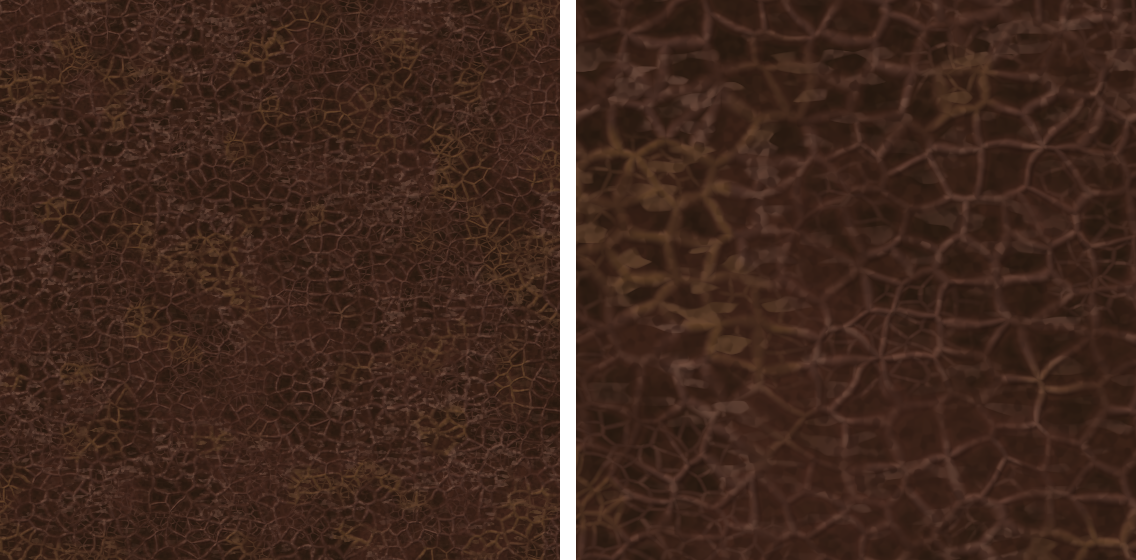
Left, the full canvas; right, a detail of the centre.
This texture is drawn by a three.js fragment shader. Its source:

```glsl
varying vec2 vUv;

const vec3 DEEP_BROWN = vec3(0.160, 0.101, 0.064);
const vec3 BODY_BROWN = vec3(0.212, 0.122, 0.084);
const vec3 CREASE_PINK = vec3(0.292, 0.186, 0.150);
const vec3 WORN_TAN = vec3(0.375, 0.265, 0.215);
const vec3 OCHRE = vec3(0.330, 0.220, 0.125);
const vec3 RED_BROWN = vec3(0.285, 0.155, 0.120);

vec2 hash2(vec2 p) {
  vec3 q = fract(p.xyx * vec3(0.1031, 0.1030, 0.0973));
  q += dot(q, q.yzx + 33.33);
  return fract((q.xx + q.yz) * q.zy);
}

// Smooth cellular noise: random cell values blended by distance
float softCells(vec2 p) {
  vec2 cell = floor(p);
  vec2 f = p - cell;
  float sum = 0.0;
  float total = 0.0;
  for (int y = -1; y <= 1; y++) {
    for (int x = -1; x <= 1; x++) {
      vec2 offset = vec2(float(x), float(y));
      vec2 r = offset + hash2(cell + offset) - f;
      float weight = exp(-6.0 * dot(r, r));
      sum += weight * hash2(cell + offset + 71.0).x;
      total += weight;
    }
  }
  return sum / total;
}

// Pebble cells: x = distance to the nearest border, y = random value of the cell
vec2 pebbles(vec2 p) {
  vec2 cell = floor(p);
  vec2 f = p - cell;
  vec2 nearest = vec2(0.0);
  vec2 toNearest = vec2(8.0);
  for (int y = -1; y <= 1; y++) {
    for (int x = -1; x <= 1; x++) {
      vec2 offset = vec2(float(x), float(y));
      vec2 r = offset + 0.9 * hash2(cell + offset) - f;
      if (dot(r, r) < dot(toNearest, toNearest)) {
        toNearest = r;
        nearest = offset;
      }
    }
  }
  float border = 8.0;
  for (int y = -2; y <= 2; y++) {
    for (int x = -2; x <= 2; x++) {
      vec2 offset = nearest + vec2(float(x), float(y));
      vec2 r = offset + 0.9 * hash2(cell + offset) - f;
      vec2 gap = r - toNearest;
      if (dot(gap, gap) > 0.0001) {
        border = min(border, dot(0.5 * (r + toNearest), normalize(gap)));
      }
    }
  }
  return vec2(border, hash2(cell + nearest + 19.0).y);
}

// Layered sines bend the straight cell borders
vec2 bend(vec2 p) {
  vec2 wide = sin(p.yx * vec2(47.0, 53.0) + 2.0 * sin(p * 31.0));
  vec2 tight = sin(p.yx * vec2(171.0, 157.0) + 2.0 * sin(p * 113.0));
  return p + 0.0030 * wide + 0.0011 * tight;
}

float ridge(float border, float width) {
  return 1.0 - smoothstep(0.01, width, border);
}

void main() {
  vec2 hide = bend(vUv);
  vec2 pebbleScale = vec2(36.0, 40.0);

  // Wear, grain and short sideways scuffs
  float wear = smoothstep(0.25, 0.75, 0.6 * softCells(vUv * 8.0) + 0.4 * softCells(vUv * 27.0 + 5.0));
  float mottle = softCells(vUv * 85.0 + 13.0);
  float grain = softCells(vUv * 230.0 + 29.0);
  float streak = softCells(vUv * vec2(60.0, 165.0) + 41.0);
  float scuff = smoothstep(0.58, 0.88, streak) * mix(0.25, 1.0, wear);

  // Main creases, finer cracks and their relief
  vec2 pebble = pebbles(hide * pebbleScale);
  float width = mix(0.12, 0.21, wear);
  float crease = ridge(pebble.x, width);
  float shifted = ridge(pebbles((hide + vec2(-0.0012, 0.0020)) * pebbleScale).x, width);
  float strength = mix(0.40, 1.0, smoothstep(0.2, 0.8, softCells(vUv * 42.0 + 3.0)));
  float crackMask = smoothstep(0.40, 0.75, softCells(vUv * 19.0 + 57.0));
  float crack = ridge(pebbles(hide * vec2(66.0, 82.0) + 9.0).x, 0.17) * crackMask;

  // Dark pebble tops on a brown body with reddish stains
  float top = smoothstep(0.08, 0.30, pebble.x) * (1.0 - 0.8 * crack);
  float depth = smoothstep(0.15, 0.75, 0.5 * pebble.y + 0.5 * mottle + 0.15 - 0.2 * wear);
  vec3 color = mix(BODY_BROWN, DEEP_BROWN, top * depth);
  float stain = smoothstep(0.50, 0.85, softCells(vUv * 14.0 + 83.0));
  color = mix(color, RED_BROWN, stain * mix(0.12, 0.50, mottle));

  // Rubbed crease colours
  float rubbed = max(crease * strength, max(0.6 * crack, 0.75 * scuff));
  color = mix(color, CREASE_PINK, rubbed * mix(0.65, 1.0, mottle));
  float worn = rubbed * smoothstep(0.45, 0.80, 0.5 * grain + 0.5 * streak);
  color = mix(color, WORN_TAN, worn * mix(0.35, 0.85, wear));
  float gilded = smoothstep(0.57, 0.82, softCells(vUv * 17.0 + 97.0));
  color = mix(color, OCHRE, gilded * rubbed * 0.75);

  // Light from above and fine grain
  color *= 1.0 + 0.22 * (crease - shifted) * strength;
  color *= 0.90 + 0.20 * grain;
  gl_FragColor = vec4(color, 1.0);
}
```
